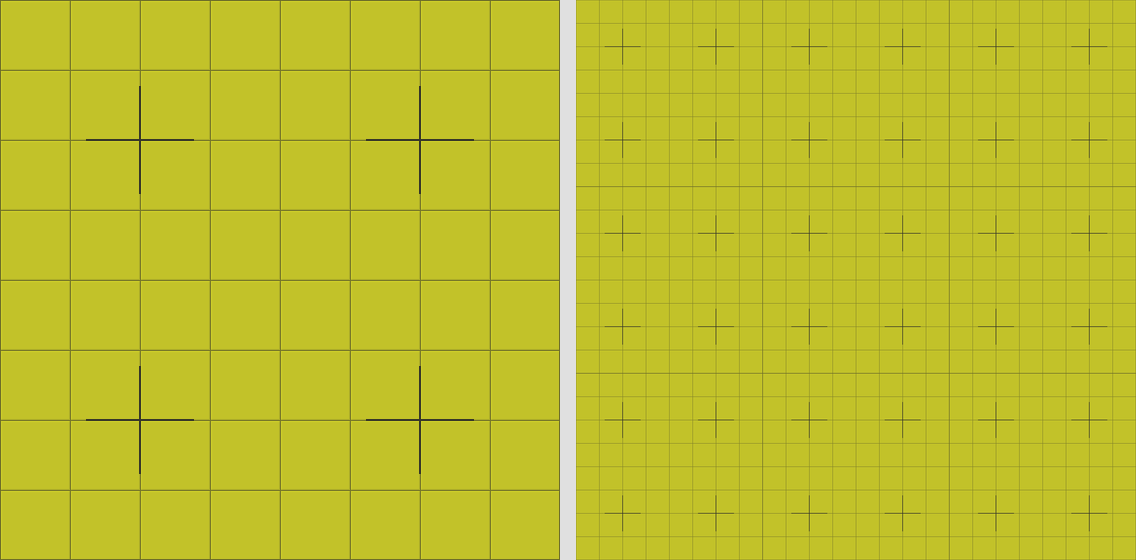
Left, the tile; right, the same tile 3 across and 3 down.
Give the GLSL for this pattern, as a WebGL 1 fragment shader.

```glsl
precision highp float;
// Flat mustard sheet ruled with a hairline square grid and closed by a border
// rule, each rule edged by a faint pale rim, with a dark plus mark on every
// fourth crossing. Repeated distances become exact pixel coverage.

uniform vec2 u_resolution;

const vec3 PAPER = vec3(0.76, 0.76, 0.16);
const vec3 RIM = vec3(0.81, 0.81, 0.16);
const vec3 INK = vec3(0.13, 0.13, 0.16);
const float GRID_CELLS = 8.0;       // ruled squares across and down
const float MARK_REPEATS = 2.0;     // plus marks across and down
const float GRID_WIDTH = 0.00108;   // widths and lengths in canvas units
const float RIM_WIDTH = 0.002;
const float BORDER_INSET = 0.0004;
const float MARK_WIDTH = 0.0031;
const float MARK_LENGTH = 0.193;
const vec2 GRID_OFFSET = vec2(0.0003, -0.0003);
const vec2 RIM_OFFSET = vec2(0.00293, -0.00293);

// Distance per axis to the nearest of the evenly repeated centres.
vec2 repeatDistance(vec2 p, float repeats, float phase) {
  return abs(fract(p * repeats - phase + 0.5) - 0.5) / repeats;
}

// Fraction of a pixel covered by a band of the given width, per axis.
vec2 bandCoverage(vec2 distanceToCentre, float width, vec2 pixel) {
  vec2 overlap = (0.5 * (width + pixel) - distanceToCentre) / pixel;
  return clamp(overlap, vec2(0.0), min(vec2(1.0), width / pixel));
}

void main() {
  vec2 pixel = 1.0 / u_resolution;
  vec2 p = gl_FragCoord.xy * pixel;

  // Hairline grid and the pale rim beside it
  vec2 gridDistance = repeatDistance(p - GRID_OFFSET, GRID_CELLS, 0.0);
  vec2 rimDistance = repeatDistance(p - RIM_OFFSET, GRID_CELLS, 0.0);
  vec2 grid = bandCoverage(gridDistance, GRID_WIDTH, pixel);
  vec2 rim = bandCoverage(rimDistance, RIM_WIDTH, pixel);

  // Border rule just inside all four edges, symmetric across the seam
  vec2 borderDistance = abs(min(p, 1.0 - p) - BORDER_INSET);
  vec2 border = bandCoverage(borderDistance, GRID_WIDTH, pixel);

  // Plus marks, centred in each quarter of the canvas
  vec2 markDistance = repeatDistance(p, MARK_REPEATS, 0.5);
  vec2 thickness = bandCoverage(markDistance, MARK_WIDTH, pixel);
  vec2 extent = bandCoverage(markDistance, MARK_LENGTH, pixel);
  vec2 mark = thickness * extent.yx;

  // Layers: paper, rim, ink
  vec2 lines = max(max(grid, border), mark);
  vec3 color = mix(PAPER, RIM, max(rim.x, rim.y));
  color = mix(color, INK, max(lines.x, lines.y));
  gl_FragColor = vec4(color, 1.0);
}
```
